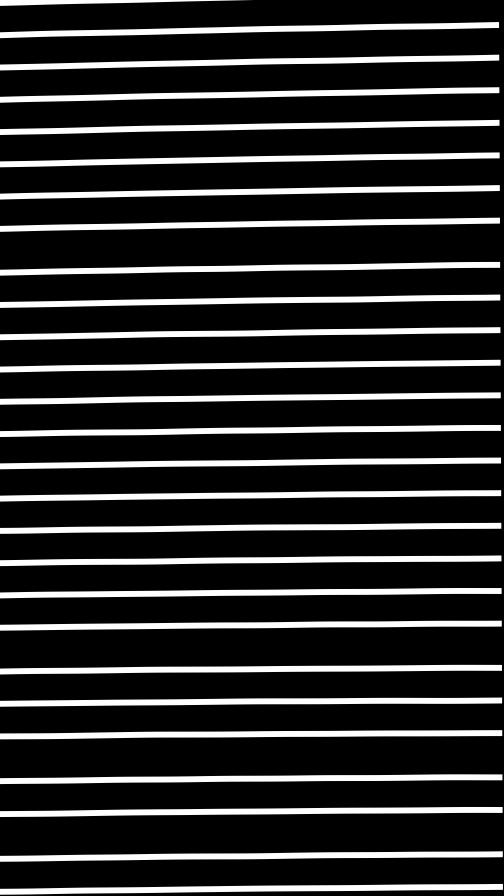
This pattern is drawn by a Shadertoy shader. Its source:

```glsl
// Thin white rules on black, fanning slightly: each climbs to the right,
// steeply near the top and least near the lower quarter. A loop stacks them
// at an even pitch with four wider gaps; gradient noise wavers each stroke.

#define LINE_COUNT 27
#define FIRST_LINE -0.0086   // right end of the topmost line, from the top
#define PITCH 0.0364         // spacing, in canvas heights
#define EXTRA_GAP 0.0130     // added space between groups
#define THICKNESS 0.0066
#define MIN_DROP 0.0035      // left end below right end, at the flattest line
#define DROP_GROWTH 0.0104
#define FLATTEST 0.80        // depth of the flattest line
#define BOW 0.0006
#define WAVER 0.0009

float hash(vec2 p) {
    vec3 q = fract(vec3(p.xyx) * 0.1031);
    q += dot(q, q.yzx + 33.33);
    return fract((q.x + q.y) * q.z);
}

// One-dimensional gradient noise, with a separate track per seed
float gradientNoise(float x, float seed) {
    float cell = floor(x);
    float f = x - cell;
    float a = (hash(vec2(cell, seed)) * 2.0 - 1.0) * f;
    float b = (hash(vec2(cell + 1.0, seed)) * 2.0 - 1.0) * (f - 1.0);
    return mix(a, b, f * f * f * (f * (f * 6.0 - 15.0) + 10.0));
}

// Depth of a line's right end, with wider gaps between the groups
float lineDepth(float index) {
    float gaps = step(8.0, index) + step(20.0, index)
               + step(23.0, index) + step(25.0, index);
    return FIRST_LINE + index * PITCH + gaps * EXTRA_GAP;
}

void mainImage(out vec4 fragColor, in vec2 fragCoord) {
    vec2 uv = fragCoord / iResolution.xy;
    float depth = 1.0 - uv.y;
    vec2 pixel = 1.0 / iResolution.xy;
    float ink = 0.0;

    for (int i = 0; i < LINE_COUNT; i++) {
        float index = float(i);
        float rightEnd = lineDepth(index);

        // Slant, slight arch and hand-drawn waver
        float drop = MIN_DROP + DROP_GROWTH * abs(rightEnd - FLATTEST);
        float center = rightEnd + drop * (1.0 - uv.x);
        center -= BOW * 4.0 * uv.x * (1.0 - uv.x);
        center += WAVER * gradientNoise(uv.x * 5.0, index + 7.0);

        // Stroke coverage, cut just short of the right border
        float edge = 0.5 * THICKNESS - abs(depth - center);
        float stroke = clamp(0.5 + edge / pixel.y, 0.0, 1.0);
        float lineEnd = mix(0.990, 0.998, rightEnd);
        stroke *= clamp(0.5 + (lineEnd - uv.x) / pixel.x, 0.0, 1.0);
        ink = max(ink, stroke);
    }

    fragColor = vec4(vec3(ink), 1.0);
}
```
